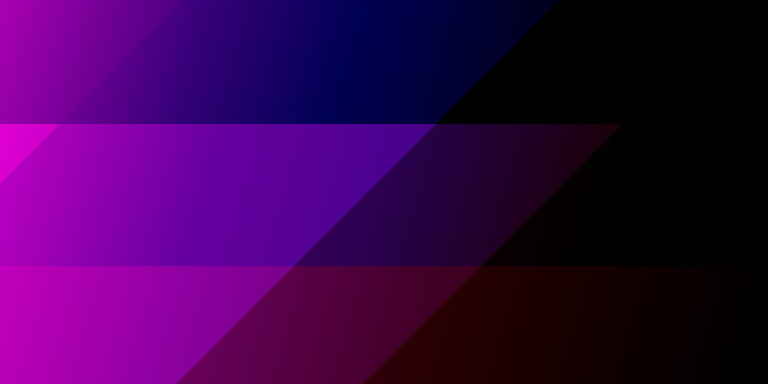
Give the GLSL for this background, as a WebGL 2 fragment shader.

```glsl
#version 300 es
precision highp float;
// Magenta-to-black gradient bands crossed by translucent diagonal strips.

#define BAND_LOW 0.307      // top of the bottom band
#define BAND_HIGH 0.677     // top of the middle band
#define STRIP_START -0.521  // first diagonal, as x - y
#define STRIP_DARK 0.458    // second diagonal
#define STRIP_END 0.945     // third diagonal
#define SKEW 0.3            // lean of the colour gradients

uniform vec2 u_resolution;
out vec4 fragColor;

// Anti-aliased step: 0 below the edge, 1 above it.
float edge(float signedDistance) {
    float halfPixel = 0.7 / u_resolution.y;
    return smoothstep(-halfPixel, halfPixel, signedDistance);
}

// Diagonal edge rising to the right; 1 on its lower right side.
float diagonal(vec2 p, float offset) {
    return edge((p.x - p.y - offset) * 0.7071);
}

// Five evenly spaced stops, each holding (red, blue).
vec2 gradient(float t, vec2 a, vec2 b, vec2 c, vec2 d, vec2 e) {
    float s = t * 4.0;
    vec2 tone = mix(a, b, min(s, 1.0));
    tone = mix(tone, c, clamp(s - 1.0, 0.0, 1.0));
    tone = mix(tone, d, clamp(s - 2.0, 0.0, 1.0));
    return mix(tone, e, clamp(s - 3.0, 0.0, 1.0));
}

// Gradient position inside a band, leaning about its centre line.
float along(vec2 p, float centre) {
    return 0.5 * (p.x - SKEW * (p.y - centre));
}

void main() {
    vec2 p = gl_FragCoord.xy / u_resolution.y;

    // Base colour of each horizontal band; negative tones clip to black.
    vec2 bottom = gradient(along(p, 0.5 * BAND_LOW),
        vec2(0.74, 0.73), vec2(0.54, 0.62), vec2(0.40, 0.43),
        vec2(0.30, 0.27), vec2(0.21, 0.10));
    vec2 middle = gradient(along(p, 0.5 * (BAND_LOW + BAND_HIGH)),
        vec2(0.72, 0.75), vec2(0.41, 0.63), vec2(0.29, 0.56),
        vec2(0.23, 0.31), vec2(0.13, 0.10));
    vec2 top = gradient(along(p, 0.5 * (1.0 + BAND_HIGH)),
        vec2(0.60, 0.67), vec2(0.21, 0.47), vec2(-0.06, 0.29),
        vec2(-0.12, 0.07), vec2(-0.20, 0.0));

    float aboveLow = edge(p.y - BAND_LOW);
    float aboveHigh = edge(p.y - BAND_HIGH);
    vec2 tone = mix(mix(bottom, middle, aboveLow), top, aboveHigh);

    // Strips brighten the left corner and darken toward the right.
    vec2 cornerGlow = mix(vec2(0.13, 0.06), vec2(0.03, 0.01), aboveHigh);
    tone += cornerGlow * (1.0 - diagonal(p, STRIP_START));
    tone -= vec2(0.125, 0.25) * diagonal(p, STRIP_DARK);
    tone -= vec2(0.09, 0.13) * diagonal(p, STRIP_END);

    tone = clamp(tone, 0.0, 1.0);
    fragColor = vec4(tone.x, 0.0, tone.y, 1.0);
}
```
